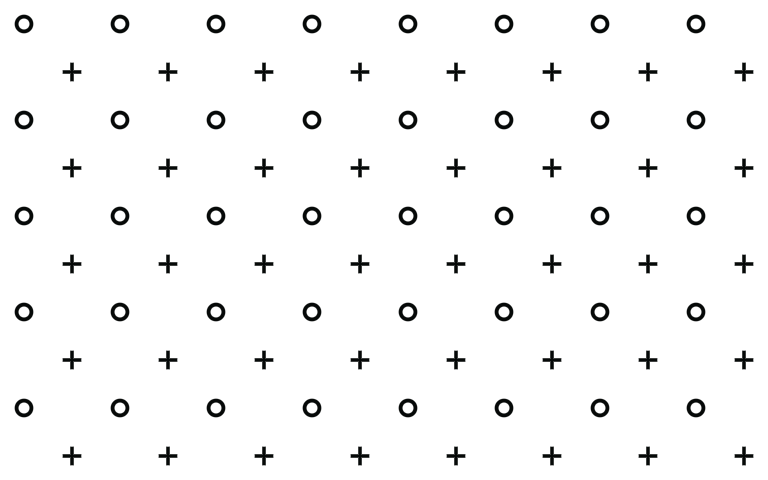
A Shadertoy shader for this pattern:

```glsl
// Small black rings and plus signs alternating on a staggered white grid.

const vec2 REPEATS = vec2(8.0, 5.0);
const vec3 PAPER = vec3(1.0);
const vec3 INK = vec3(0.025, 0.035, 0.03);

// Lengths below are fractions of one repeat.
const vec2 RING_CENTER = vec2(0.25, 0.75);
const vec2 PLUS_CENTER = vec2(0.75, 0.25);
const float RING_RADIUS = 0.077;
const float RING_WIDTH = 0.040;
const float PLUS_REACH = 0.097;
const float PLUS_WIDTH = 0.037;

// Offset from the nearest repeat of a center, wrapped to -0.5..0.5.
vec2 repeatAround(vec2 p, vec2 center) {
    return fract(p - center + 0.5) - 0.5;
}

float ringDistance(vec2 p, float radius, float width) {
    return abs(length(p) - radius) - 0.5 * width;
}

float boxDistance(vec2 p, vec2 halfSize) {
    vec2 d = abs(p) - halfSize;
    return length(max(d, 0.0)) + min(max(d.x, d.y), 0.0);
}

float plusDistance(vec2 p, float reach, float width) {
    vec2 bar = vec2(reach, 0.5 * width);
    return min(boxDistance(p, bar), boxDistance(p, bar.yx));
}

// Ink coverage with an edge about one pixel wide.
float coverage(float dist, float pixel) {
    return 1.0 - smoothstep(-0.75 * pixel, 0.75 * pixel, dist);
}

void mainImage(out vec4 fragColor, in vec2 fragCoord) {
    vec2 p = fragCoord / iResolution.xy * REPEATS;
    vec2 pixelSize = REPEATS / iResolution.xy;
    float pixel = max(pixelSize.x, pixelSize.y);

    // Both marks repeat on the same lattice, half a step apart.
    float ring = ringDistance(repeatAround(p, RING_CENTER), RING_RADIUS, RING_WIDTH);
    float plus = plusDistance(repeatAround(p, PLUS_CENTER), PLUS_REACH, PLUS_WIDTH);

    float ink = coverage(min(ring, plus), pixel);
    fragColor = vec4(mix(PAPER, INK, ink), 1.0);
}
```
